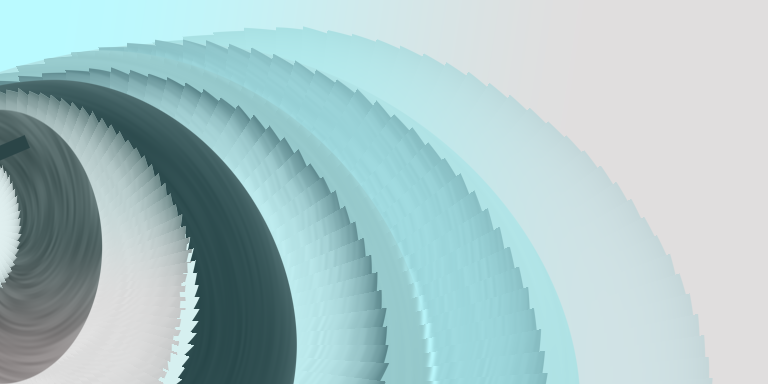
This background is drawn by a Shadertoy shader. Its source:

```glsl
// Nested teal shell arcs with stepped rims and fine streaks over a pale cyan to grey gradient.

float hash(vec2 p) {
    return fract(sin(dot(p, vec2(127.1, 311.7))) * 43758.5453);
}

float noise(vec2 p) {
    vec2 i = floor(p), f = fract(p);
    f = f * f * (3.0 - 2.0 * f);
    return mix(mix(hash(i), hash(i + vec2(1, 0)), f.x),
               mix(hash(i + vec2(0, 1)), hash(i + vec2(1, 1)), f.x), f.y);
}

// Superellipse, stretched on its left side: x = depth inside the rim, y = angle
vec2 arc(vec2 p, vec2 center, vec2 radii, float power) {
    vec2 q = (p - center) / radii;
    if (q.x < 0.0) q.x /= 1.25;
    vec2 w = pow(abs(q) + 1e-5, vec2(power));
    float level = pow(w.x + w.y, 1.0 / power);
    return vec2((1.0 - level) * min(radii.x, radii.y), atan(q.y, q.x));
}

// Sawtooth offset that breaks a rim into uneven steps
float teeth(float angle, float count, float size) {
    float a = angle * count;
    return size * (fract(a) - 0.5) * (0.5 + hash(vec2(floor(a), count)));
}

// Fine lines that drift slowly across the arc
float streaks(vec2 shell, float density) {
    float across = shell.x * density + shell.y * density * 0.08;
    float fine = noise(vec2(across, shell.y * 2.5));
    float broad = noise(vec2(across * 0.37 + 9.0, shell.y * 1.7));
    return 0.6 * fine + 0.4 * broad - 0.5;
}

vec3 cover(vec3 below, vec3 fill, float depth) {
    float edge = 0.75 / iResolution.y;
    return mix(below, fill, smoothstep(-edge, edge, depth));
}

// Strength of shading that fades inward from a rim
float rim(float depth, float width) {
    return exp(-max(depth, 0.0) / width);
}

float boxDepth(vec2 p, vec2 halfSize) {
    vec2 d = halfSize - abs(p);
    return min(d.x, d.y);
}

void mainImage(out vec4 fragColor, in vec2 fragCoord) {
    vec2 p = fragCoord / iResolution.y;

    // Background gradient
    vec3 cyan = vec3(0.73, 0.98, 1.0), grey = vec3(0.88, 0.87, 0.87);
    vec3 col = mix(cyan, grey, smoothstep(0.1, 1.65, p.x + 0.15 * (1.0 - p.y)));

    // Outer pale veil
    vec2 s = arc(p, vec2(0.742, -0.042), vec2(1.112, 0.969), 1.82);
    s.x += teeth(s.y, 17.0, 0.009);
    vec3 fill = mix(vec3(0.71, 0.93, 0.94), vec3(0.82, 0.89, 0.90), smoothstep(0.7, 1.65, p.x));
    col = cover(col, fill - 0.05 * rim(s.x, 0.07), s.x);

    // Smooth second veil
    s = arc(p, vec2(0.469, -0.049), vec2(1.042, 0.9375), 1.88);
    fill = vec3(0.69, 0.89, 0.90) + 0.02 * streaks(s, 90.0);
    col = cover(col, fill, s.x);

    // Broad teal band
    s = arc(p, vec2(0.469, -0.029), vec2(0.953, 0.919), 1.9);
    s.x += teeth(s.y, 16.0, 0.012);
    float bandDepth = s.x;
    fill = vec3(0.62, 0.85, 0.87) + 0.05 * streaks(s, 130.0);
    col = cover(col, fill - vec3(0.09, 0.11, 0.11) * rim(s.x, 0.06), s.x);

    // Inner teal band with a bright lower seam
    s = arc(p, vec2(0.26, -0.029), vec2(0.87, 0.898), 1.94);
    fill = vec3(0.59, 0.79, 0.80) + 0.03 * streaks(s, 110.0);
    col = cover(col, fill, min(s.x, bandDepth));
    float seam = exp(-pow((s.x + teeth(s.y, 24.0, 0.01)) / 0.009, 2.0));
    float seamFade = 0.12 + 0.75 * smoothstep(0.42, 0.12, p.y);
    col = mix(col, vec3(0.74, 0.98, 1.0), seam * seamFade * step(0.0, bandDepth));

    // Pale shell with a dark rim
    s = arc(p, vec2(0.26, 0.102), vec2(0.747, 0.716), 1.9);
    s.x += teeth(s.y, 15.0, 0.012);
    fill = mix(vec3(0.76, 0.94, 0.95), vec3(0.37, 0.54, 0.56), rim(s.x, 0.075));
    col = cover(col, fill + 0.07 * streaks(s, 120.0), s.x);

    // Dark crescent
    s = arc(p, vec2(0.143, 0.102), vec2(0.63, 0.69), 1.9);
    fill = mix(vec3(0.17, 0.29, 0.30), vec3(0.31, 0.43, 0.44), rim(s.x, 0.045));
    col = cover(col, fill + 0.05 * streaks(s, 140.0), s.x);

    // Light inner shell: shaded above, white chips along the lower rim
    s = arc(p, vec2(0.026, 0.227), vec2(0.487, 0.536), 1.9);
    s.x += teeth(s.y, 17.0, 0.012);
    float lower = smoothstep(0.5, 0.2, p.y);
    fill = mix(vec3(0.80, 0.87, 0.87), vec3(0.87, 0.87, 0.87), lower);
    fill -= vec3(0.40, 0.36, 0.36) * rim(s.x, 0.06) * mix(1.0, 0.45, lower);
    fill += 0.04 * streaks(s, 110.0);
    float chipWidth = 0.04 * smoothstep(0.42, 0.22, p.y) + teeth(s.y + 0.02, 21.0, 0.014);
    fill = cover(fill, vec3(0.84, 0.94, 0.94), chipWidth * lower - s.x);
    col = cover(col, fill, s.x);

    // Streaked grey ring
    s = arc(p, vec2(0.0, 0.357), vec2(0.266, 0.357), 2.0);
    fill = mix(vec3(0.50, 0.48, 0.48), vec3(0.28, 0.36, 0.36), smoothstep(0.05, 0.42, p.y));
    fill += 0.10 * rim(s.x, 0.03) + 0.16 * streaks(s, 150.0);
    col = cover(col, fill, s.x);

    // White core and the dark notch above it
    s = arc(p, vec2(-0.052, 0.411), vec2(0.104, 0.182), 2.0);
    s.x += teeth(s.y, 9.0, 0.008);
    col = cover(col, vec3(0.88, 0.94, 0.94) - 0.2 * rim(s.x, 0.012), s.x);
    vec2 notch = mat2(0.92, -0.39, 0.39, 0.92) * (p - vec2(0.025, 0.612));
    col = cover(col, vec3(0.17, 0.27, 0.28), boxDepth(notch, vec2(0.05, 0.018)));

    fragColor = vec4(clamp(col, 0.0, 1.0), 1.0);
}
```
